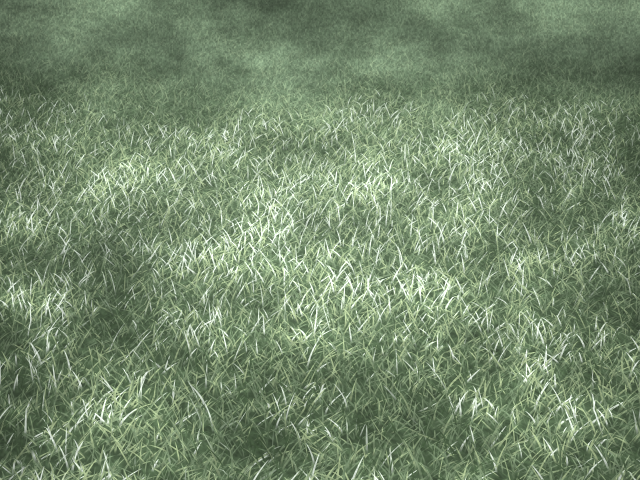
Reproduce this texture procedurally as a WebGL 1 fragment shader.

```glsl
precision highp float;
uniform vec2 u_resolution;

const float RECEDE = 0.72;      // how fast the grass shrinks toward the top
const float ROW_PITCH = 0.03;   // row depth at the bottom edge
const float CELL_WIDTH = 0.02;
const vec3 SOIL = vec3(0.26, 0.33, 0.235);
const vec3 DEEP = vec3(0.25, 0.33, 0.22);
const vec3 LEAF = vec3(0.44, 0.52, 0.40);
const vec3 LIME = vec3(0.64, 0.71, 0.53);
const vec3 STRAW = vec3(0.86, 0.90, 0.85);
const vec3 HAZE = vec3(0.405, 0.48, 0.395);

vec4 hash4(vec3 p) {
  vec4 q = fract(p.xyzx * vec4(0.1031, 0.1030, 0.0973, 0.1099));
  q += dot(q, q.wzxy + 33.33);
  return fract((q.xxyz + q.yzzw) * q.zywx);
}

float valueNoise(vec2 p) {
  vec2 i = floor(p), f = fract(p);
  f = f * f * (3.0 - 2.0 * f);
  float low = mix(hash4(vec3(i, 5.0)).x, hash4(vec3(i + vec2(1, 0), 5.0)).x, f.x);
  float high = mix(hash4(vec3(i + vec2(0, 1), 5.0)).x, hash4(vec3(i + 1.0, 5.0)).x, f.x);
  return mix(low, high, f.y);
}

float fbm(vec2 p) {
  float sum = 0.0, gain = 0.5;
  for (int i = 0; i < 4; i++) {
    sum += gain * valueNoise(p);
    p = p * 2.03 + 17.3;
    gain *= 0.5;
  }
  return sum / 0.9375;
}

// x: coverage of a bent, tapered blade, y: position along it
vec2 blade(vec2 p, float height, float lean, float bend, float halfWidth, float soft) {
  float t = p.y / height;
  if (t <= 0.0 || t >= 1.0) return vec2(0.0);
  float centre = lean * t * mix(1.0, t, bend);
  float slope = lean * mix(1.0, 2.0 * t, bend) / height;
  float dist = abs(p.x - centre) / sqrt(1.0 + slope * slope);
  float width = halfWidth * sqrt(1.0 - t) * mix(0.8, 1.0, t);
  float drawn = max(width, 0.5 * soft);
  float cover = clamp((drawn - dist) / soft + 0.5, 0.0, 1.0) * width / drawn;
  return vec2(cover * smoothstep(0.0, 0.4, t), t);
}

vec3 bladeColor(float tone, float straw, float t) {
  vec3 green = mix(DEEP, LEAF, smoothstep(0.0, 0.5, tone));
  green = mix(green, LIME, smoothstep(0.5, 1.0, tone));
  return mix(green, STRAW, straw) * mix(0.82, 1.08, t);
}

// Paints rows of blades from far to near
vec3 grass(vec2 p, vec3 color, float lush, float dry, float soft) {
  float row = floor(-log(1.0 - RECEDE * p.y) / (RECEDE * ROW_PITCH));
  for (int r = 0; r < 4; r++) {
    float rowId = row - float(r);
    float scale = exp(-RECEDE * rowId * ROW_PITCH);
    float column = floor(p.x / (CELL_WIDTH * scale));
    for (int c = -3; c <= 3; c++) {
      for (int b = 0; b < 6; b++) {
        vec3 id = vec3(column + float(c), rowId, float(b) * 7.0 + 3.0);
        vec4 place = hash4(id + 11.0);
        vec4 look = hash4(id + 53.7);
        float depth = (rowId + place.y) * ROW_PITCH;
        vec2 root = vec2((id.x + place.x) * CELL_WIDTH * scale,
                         (1.0 - exp(-RECEDE * depth)) / RECEDE);
        float straw = smoothstep(1.0 - dry, 1.05 - dry, look.x);
        float height = mix(0.016, 0.072, place.z * place.z) + 0.012 * straw;
        float lean = 0.092 * (place.w - 0.5) + 0.007;
        float width = mix(0.0013, 0.0034, look.y) + 0.0004 * straw;
        vec2 shape = blade(p - root, height * scale, lean * scale, look.z,
                           width * scale, soft);
        vec3 tint = bladeColor(clamp(look.w + lush, 0.0, 1.0), straw, shape.y);
        color = mix(color, tint, shape.x * 0.95);
      }
    }
  }
  return color;
}

void main() {
  vec2 p = gl_FragCoord.xy / u_resolution.y;
  float aspect = u_resolution.x / u_resolution.y;
  float soft = max(0.0018, 1.0 / u_resolution.y);

  // Broad patches of light, shade and dry growth
  float scale = 1.0 - RECEDE * p.y;
  float patches = fbm(vec2(p.x * 3.5, p.y * 6.0) + 4.0) - 0.5;
  float clumps = fbm(vec2(p.x * 9.0, p.y * 13.0) + 31.0) - 0.5;
  float edge = p.y + 0.2 * patches;
  float far = smoothstep(0.72, 0.85, edge);
  vec2 offset = (p - vec2(0.48 * aspect, 0.58)) / vec2(0.62, 0.27);
  float glow = exp(-dot(offset, offset)) * (1.0 - far);
  float lush = 0.4 * patches + 0.5 * clumps + 0.14 * glow - 0.08 * far;
  float dry = (0.06 + 0.10 * glow + 0.12 * smoothstep(-0.05, 0.25, clumps)) * (1.0 - far);

  // Shadowed ground under the blades
  float grain = fbm(p * vec2(45.0, 60.0) / max(scale, 0.4));
  vec3 color = SOIL * mix(0.7, 1.3, grain);
  color = grass(p, color, lush, dry, soft);

  // Soft, hazy distance
  float mottled = fbm(vec2(p.x * 24.0, p.y * 60.0) + 9.0) - 0.5;
  vec3 distant = HAZE * (1.0 + 0.5 * mottled + 0.5 * patches);
  color = mix(color, distant, 0.6 * smoothstep(0.70, 0.92, edge));

  // Broad light, darker sides and fine matted texture
  float side = abs(2.0 * p.x / aspect - 1.0);
  float light = 1.06 + 0.26 * glow + 0.6 * patches + 0.45 * clumps;
  light -= 0.12 * side * side;
  float matted = valueNoise(p * vec2(190.0, 150.0) / max(scale, 0.55)) - 0.5;
  color *= light * (1.0 + 0.24 * matted);
  color = mix(color, vec3(0.56, 0.62, 0.56), 0.08 + 0.12 * glow);
  gl_FragColor = vec4(color, 1.0);
}
```
